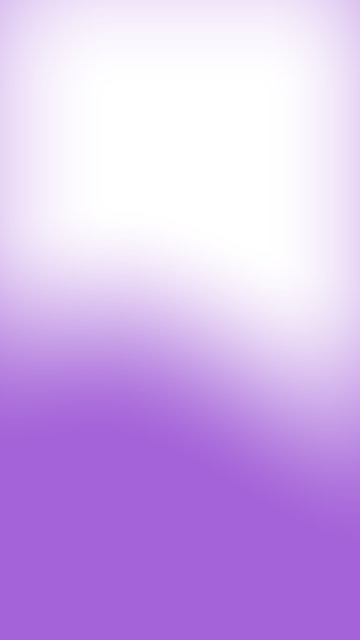
Write a WebGL 1 fragment shader that draws this background.

```glsl
precision highp float;

uniform vec2 u_resolution;

// Soft falloff from 1 at a border to 0 at the given reach inside it
float borderFade(float dist, float reach) {
    float t = clamp(1.0 - dist / reach, 0.0, 1.0);
    return t * t;
}

// Height of the middle of the blurred slope, highest left of centre
float slopeHeight(float x) {
    float leftDip = 1.0 - smoothstep(0.0, 0.28, x);
    return 0.495 - 0.016 * leftDip - 0.146 * smoothstep(0.3, 1.05, x);
}

void main() {
    vec2 uv = gl_FragCoord.xy / u_resolution;
    vec3 violet = vec3(0.642, 0.388, 0.846);
    vec3 white = vec3(1.0);

    // Violet slope, blurred more widely toward the right
    float blurWidth = mix(0.375, 0.44, smoothstep(0.2, 1.0, uv.x));
    float slope = smoothstep(-0.5, 0.5, (slopeHeight(uv.x) - uv.y) / blurWidth);

    // White light, dimmed by the slope and by the three upper borders
    float light = 1.0 - slope;
    light *= 1.0 - 0.28 * borderFade(uv.x, 0.32);
    light *= 1.0 - 0.27 * borderFade(1.0 - uv.x, 0.28);
    light *= 1.0 - 0.17 * borderFade(1.0 - uv.y, 0.15);

    gl_FragColor = vec4(mix(violet, white, light), 1.0);
}
```
